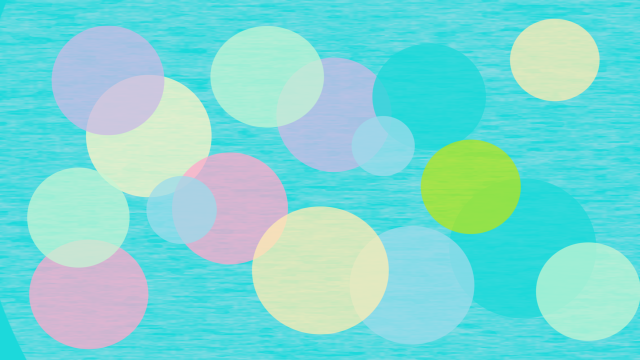
A WebGL 2 fragment shader for this background:

```glsl
#version 300 es
precision highp float;

uniform vec2 u_resolution;
out vec4 fragColor;

// Translucent tints: cream, lavender, pink, sky, mint, teal, lime, butter
const vec3 tints[8] = vec3[8](
  vec3(1.0, 0.96, 0.78), vec3(0.79, 0.73, 0.90), vec3(1.0, 0.66, 0.80), vec3(0.61, 0.86, 0.92),
  vec3(0.77, 0.96, 0.83), vec3(0.11, 0.85, 0.85), vec3(0.71, 0.90, 0.10), vec3(1.0, 0.93, 0.70));

// Discs from back to front, on a 16 by 9 grid
const vec2 centers[16] = vec2[16](
  vec2(3.72, 5.60), vec2(2.70, 6.99), vec2(5.75, 3.79), vec2(4.54, 3.75),
  vec2(2.22, 1.64), vec2(1.96, 3.56), vec2(8.35, 6.13), vec2(6.68, 7.08),
  vec2(10.73, 6.58), vec2(9.58, 5.35), vec2(13.07, 2.79), vec2(11.77, 4.33),
  vec2(14.71, 1.71), vec2(10.30, 1.87), vec2(8.01, 2.24), vec2(13.87, 7.50));
const vec2 radii[16] = vec2[16](
  vec2(1.57, 1.53), vec2(1.41, 1.37), vec2(1.45, 1.40), vec2(0.88, 0.85),
  vec2(1.49, 1.37), vec2(1.28, 1.25), vec2(1.44, 1.43), vec2(1.42, 1.27),
  vec2(1.42, 1.33), vec2(0.79, 0.75), vec2(1.84, 1.75), vec2(1.25, 1.18),
  vec2(1.31, 1.23), vec2(1.56, 1.48), vec2(1.71, 1.60), vec2(1.12, 1.03));
const int tintOf[16] = int[16](0, 1, 2, 3, 2, 4, 1, 4, 5, 3, 5, 6, 4, 3, 7, 7);

float hash(vec2 p) {
  vec3 q = fract(p.xyx * 0.1031);
  q += dot(q, q.yzx + 33.33);
  return fract((q.x + q.y) * q.z);
}

float noise(vec2 p) {
  vec2 cell = floor(p), f = fract(p);
  f = f * f * (3.0 - 2.0 * f);
  return mix(mix(hash(cell), hash(cell + vec2(1, 0)), f.x),
             mix(hash(cell + vec2(0, 1)), hash(cell + vec2(1, 1)), f.x), f.y);
}

// Thin horizontal bristle marks over a teal ground
vec3 brushedGround(vec2 p, float pixel) {
  vec2 q = p + vec2(0.0, 0.03 * noise(p * 0.8));
  float fine = noise(q * vec2(3.0, 26.0));
  float grain = noise(q * vec2(9.0, 30.0) + 47.0);
  float broad = noise(q * vec2(0.8, 7.0) + 91.0);
  float gap = smoothstep(0.68, 0.80, noise(q * vec2(1.8, 15.0) + 133.0));
  float paint = 0.52 + 0.45 * (fine - 0.5) + 0.32 * (grain - 0.5) + 0.28 * (broad - 0.5);
  paint = clamp(paint - 0.28 * gap, 0.0, 1.0);

  // Bare corners beyond the bowed left edge of the paint
  float dy = p.y - 5.02;
  float edge = p.x - (0.0518 * dy * dy - 0.64);
  paint *= smoothstep(-pixel, pixel, edge);
  return mix(vec3(0.11, 0.85, 0.86), vec3(0.55, 0.86, 0.89), paint);
}

void main() {
  vec2 p = gl_FragCoord.xy / u_resolution * vec2(16.0, 9.0);
  float pixel = 9.0 / u_resolution.y;
  vec3 color = brushedGround(p, pixel);

  // Overlapping translucent discs
  for (int i = 0; i < 16; i++) {
    float d = (length((p - centers[i]) / radii[i]) - 1.0) * radii[i].y;
    float cover = 1.0 - smoothstep(-0.7 * pixel, 0.7 * pixel, d);
    color = mix(color, tints[tintOf[i]], 0.75 * cover);
  }
  fragColor = vec4(color, 1.0);
}
```
